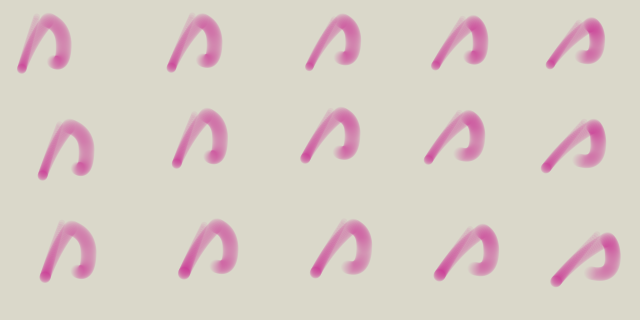
A WebGL 1 fragment shader for this pattern:

```glsl
precision highp float;

// Five by three brushed hooks in translucent magenta on pale paper.
// Each hook is four curved strokes made of overlapping faint discs, so ink
// builds up where they crowd; lean and position drift over the grid.

uniform vec2 u_resolution;

const vec2 CANVAS = vec2(7.68, 3.84);
const vec2 GRID = vec2(5.0, 3.0);
const vec3 PAPER = vec3(0.853, 0.848, 0.793);
const vec3 INK = vec3(0.78, 0.09, 0.54);
const int STAMPS = 40;

// Sine-free hash giving two values in -1..1
vec2 jitter(vec2 cell, float seed) {
  vec3 q = fract(vec3(cell.xyx + seed) * vec3(0.1031, 0.1030, 0.0973));
  q += dot(q, q.yzx + 33.33);
  return fract((q.xx + q.yz) * q.zy) * 2.0 - 1.0;
}

float quadratic(float x, vec3 k) {
  return k.x + x * (k.y + x * k.z);
}

vec2 bezier(vec2 a, vec2 b, vec2 c, float t) {
  return mix(mix(a, b, t), mix(b, c, t), t);
}

// Share of paper still showing after stamping discs along a curve;
// ease above 1 crowds the discs near the start
float strokeClear(vec2 p, vec2 a, vec2 b, vec2 c, vec2 radii,
                  float ease, float alpha, float pixel) {
  float clear = 1.0;
  for (int i = 0; i < STAMPS; i++) {
    float t = pow((float(i) + 0.5) / float(STAMPS), ease);
    float d = length(p - bezier(a, b, c, t)) - mix(radii.x, radii.y, t);
    clear *= 1.0 - alpha * clamp(0.5 - d / pixel, 0.0, 1.0);
  }
  return clear;
}

// Foot of a hook: rows and columns follow gently bowed lines
vec2 footPosition(float col, float row) {
  vec2 left = vec2(quadratic(row, vec3(0.26, 0.36, -0.11)),
                   quadratic(row, vec3(0.83, 1.31, -0.03)));
  vec2 right = vec2(quadratic(row, vec3(6.60, -0.135, 0.085)),
                    quadratic(row, vec3(0.78, 1.18, 0.06)));
  vec2 bow = vec2(quadratic(row, vec3(0.07, -0.0615, 0.0245)),
                  quadratic(row, vec3(0.0, -0.07, 0.03)));
  return mix(left, right, col / 4.0) + bow * col * (4.0 - col);
}

float hookClear(vec2 p, vec2 cell, float pixel) {
  float col = cell.x;
  float row = cell.y;

  // Key points, with y pointing down
  vec2 foot = footPosition(col, row);
  vec2 rise = vec2(0.32 + col * (0.042 + 0.008 * row)
                   + 0.0006 * row * col * col * col, 0.026 * col - 0.60);
  vec2 apex = foot + rise + 0.015 * jitter(cell, 3.0);
  vec2 side = apex + vec2(0.20 - 0.033 * col, 0.29 - 0.022 * col)
              + 0.015 * jitter(cell, 11.0);
  vec2 tip = foot + vec2(0.395, -0.095) + 0.025 * jitter(cell, 23.0);
  vec2 trail = apex + vec2(-0.115, -0.045) + 0.03 * jitter(cell, 37.0);

  // Skip pixels well outside the hook
  vec2 middle = 0.5 * (foot + apex) + vec2(0.08, 0.0);
  if (length(p - middle) > 0.72) return 1.0;

  // Faint trail and leg, both growing from the foot
  float footRadius = 0.053 + 0.008 * row + 0.006 * jitter(cell, 51.0).x;
  vec2 trailBend = mix(foot, trail, 0.5) - vec2(0.01, 0.0);
  vec2 legBend = foot + (apex - foot) * vec2(0.42, 0.62);
  float clear = strokeClear(p, foot, trailBend, trail,
                            vec2(footRadius, 0.04), 1.6, 0.06, pixel);
  clear *= strokeClear(p, foot, legBend, apex,
                       vec2(footRadius, 0.085), 1.3, 0.055, pixel);

  // Shoulder, then the curl back inward
  vec2 shoulder = vec2(side.x, mix(apex.y, side.y, 0.25));
  vec2 curl = vec2(side.x, tip.y + 0.07);
  clear *= strokeClear(p, apex, shoulder, side,
                       vec2(0.09, 0.096), 1.0, 0.031, pixel);
  clear *= strokeClear(p, side, curl, tip,
                       vec2(0.096, 0.08), 1.0, 0.031, pixel);
  return clear;
}

void main() {
  vec2 p = gl_FragCoord.xy / u_resolution * CANVAS;
  p.y = CANVAS.y - p.y;
  float pixel = CANVAS.y / u_resolution.y;

  // Rows sit a little high within their bands
  vec2 cell = floor((p + vec2(0.0, 0.08)) / CANVAS * GRID);
  cell = clamp(cell, vec2(0.0), GRID - 1.0);

  vec3 color = mix(INK, PAPER, hookClear(p, cell, pixel));
  gl_FragColor = vec4(color, 1.0);
}
```
